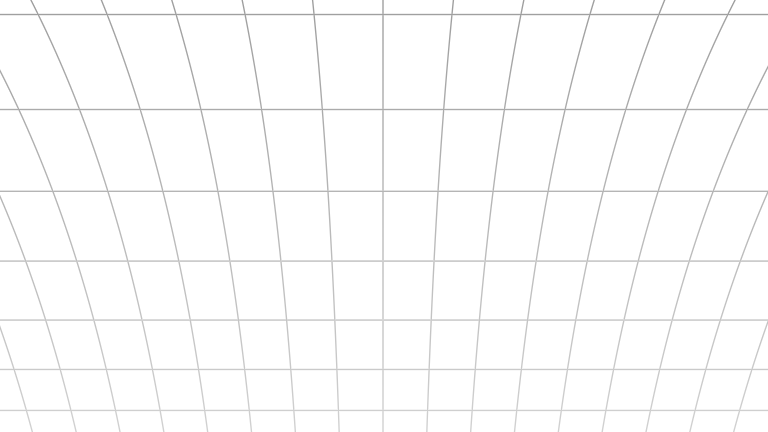
Reproduce this background procedurally as a Shadertoy shader.

```glsl
// A pale wireframe sheet: grey lines on white that flare outward toward the top.
// Column spacing decays exponentially downward, row heights follow a cubic,
// and each line is drawn from its distance with box-filtered edges.

// Lengths are in canvas heights; depth is measured down from the top edge.
const vec3 PAPER = vec3(1.0);
const vec3 LINE_TOP = vec3(0.62);
const vec3 LINE_BOTTOM = vec3(0.82);
const float LINE_WIDTH = 0.0032;
const float CENTER_X = 0.4987;      // fraction of the canvas width
const float COLUMN_BASE = 0.0711;   // spacing approached far below
const float COLUMN_FLARE = 0.0919;  // extra spacing at the top edge
const float FLARE_DECAY = 0.903;    // depth over which the flare fades
const float FIRST_ROW = 0.0336;
const vec3 ROW_CURVE = vec3(0.2361, -0.01667, 0.000463);
const int ROW_COUNT = 7;

// Share of a pixel covered by a line whose centre lies at the given distance.
float lineCoverage(float distanceToLine, float pixel) {
    float overlap = (0.5 * (LINE_WIDTH + pixel) - distanceToLine) / pixel;
    return clamp(overlap, 0.0, min(1.0, LINE_WIDTH / pixel));
}

// Distance to the nearest flared column, corrected for its slant.
float columnDistance(float x, float depth) {
    float flare = COLUMN_FLARE * exp(-depth / FLARE_DECAY);
    float spacing = COLUMN_BASE + flare;
    float column = round(x / spacing);
    float slope = column * flare / FLARE_DECAY;
    return abs(x - column * spacing) / sqrt(1.0 + slope * slope);
}

// Distance to the nearest horizontal row.
float rowDistance(float depth) {
    float nearest = 1.0;
    for (int i = 0; i < ROW_COUNT; i++) {
        float n = float(i);
        float row = FIRST_ROW + n * (ROW_CURVE.x + n * (ROW_CURVE.y + n * ROW_CURVE.z));
        nearest = min(nearest, abs(depth - row));
    }
    return nearest;
}

void mainImage(out vec4 fragColor, in vec2 fragCoord) {
    float pixel = 1.0 / iResolution.y;
    float x = (fragCoord.x - CENTER_X * iResolution.x) * pixel;
    float depth = 1.0 - fragCoord.y * pixel;

    // Merge both line families, then fade their grey toward the bottom.
    float nearest = min(columnDistance(x, depth), rowDistance(depth));
    vec3 lineColor = mix(LINE_TOP, LINE_BOTTOM, depth);
    fragColor = vec4(mix(PAPER, lineColor, lineCoverage(nearest, pixel)), 1.0);
}
```
